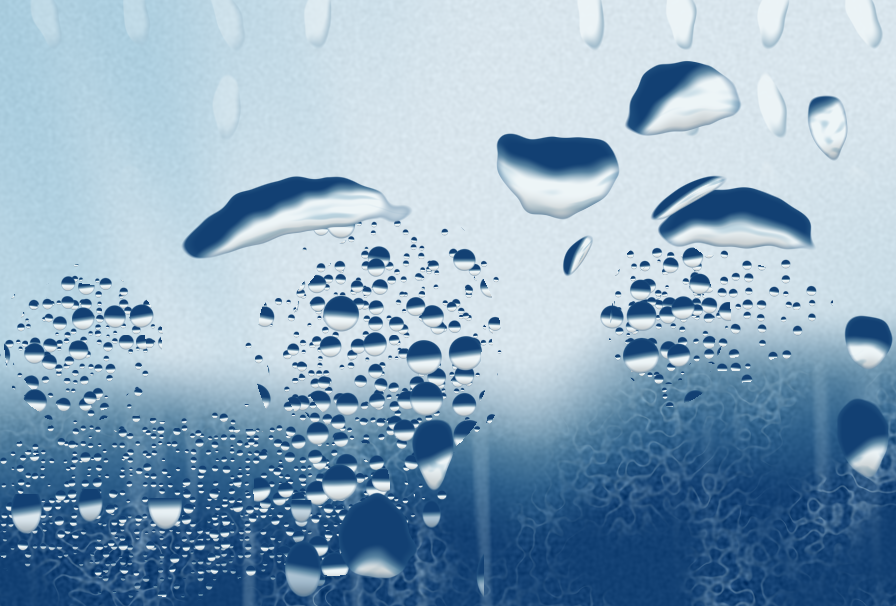
Write a Shadertoy shader that draws this texture.

```glsl
// Water drops and condensation on a cold window, pale above and deep blue below.

const vec3 WHITE = vec3(.93, .96, .97);
const vec3 PALE = vec3(.85, .90, .93);
const vec3 MIST = vec3(.73, .83, .88);
const vec3 SLATE = vec3(.37, .54, .65);
const vec3 STEEL = vec3(.18, .38, .55);
const vec3 NAVY = vec3(.07, .25, .45);

// Large drops: centre and half size, then angle, bend, waterline and tilt
const int POOLS = 11;
const vec4 BOX[POOLS] = vec4[POOLS](
  vec4(.475, .645, .185, .046), vec4(.92, .715, .105, .068),
  vec4(1.125, .835, .095, .058), vec4(1.217, .632, .132, .048),
  vec4(1.135, .677, .068, .016), vec4(.952, .58, .036, .015),
  vec4(1.425, .275, .04, .065), vec4(1.433, .433, .036, .045),
  vec4(.716, .25, .031, .055), vec4(.62, .105, .056, .07),
  vec4(1.367, .79, .03, .052));
const vec4 STYLE[POOLS] = vec4[POOLS](
  vec4(.22, .9, .05, -.65), vec4(-.05, -.5, .05, 0),
  vec4(.25, .4, .15, -.7), vec4(-.03, .7, -.2, 0),
  vec4(.5, .3, 0, -.3), vec4(1, .2, 0, -.4),
  vec4(.1, .1, -.35, -.2), vec4(0, .1, -.1, .2),
  vec4(0, 0, -.25, -.3), vec4(.1, .5, -.55, .1),
  vec4(.2, 0, .65, -.2));

vec2 hash2(vec2 p) {
  vec3 q = fract(p.xyx * vec3(.1031, .1030, .0973));
  q += dot(q, q.yzx + 33.33);
  return fract((q.xx + q.yz) * q.zy);
}

float corner(vec2 id, vec2 offset) {
  return dot(hash2(id) * 2. - 1., offset);
}

float noise(vec2 p) {
  vec2 i = floor(p), f = fract(p), e = vec2(1, 0);
  vec2 u = f * f * (3. - 2. * f);
  return mix(mix(corner(i, f), corner(i + e, f - e), u.x),
    mix(corner(i + e.yx, f - e.yx), corner(i + 1., f - 1.), u.x), u.y);
}

vec2 noise2(vec2 p) { return vec2(noise(p), noise(p + 7.)); }

vec2 rotate(vec2 p, float a) {
  return mat2(cos(a), -sin(a), sin(a), cos(a)) * p;
}

float blob(vec2 p, vec2 centre, vec2 size) {
  return 1. - smoothstep(.6, 1.15, length((p - centre) / size));
}

// Where round beads gather
float clusters(vec2 p) {
  float c = max(blob(p, vec2(.13, .43), vec2(.13)), blob(p, vec2(.63, .43), vec2(.2, .22)));
  c = max(c, blob(p, vec2(1.1, .47), vec2(.1, .13)));
  return max(c, .8 * blob(p, vec2(.55, .19), vec2(.13, .15)));
}

vec3 foggedGlass(vec2 p) {
  float depth = .32 + .09 * smoothstep(.85, 1.15, p.x) + .05 * noise(p * 5.) - p.y;
  float glow = p.x + .25 * noise(rotate(p, .3) * vec2(9, 2)) - .5 * (p.y - .7);
  vec3 col = mix(vec3(.66, .80, .87), PALE, smoothstep(-.2, .75, glow));
  col = mix(col, MIST, .5 * smoothstep(1.1, 1.5, p.x) * smoothstep(.9, .5, p.y));
  col = mix(col, SLATE, smoothstep(-.11, .06, depth));
  col = mix(col, STEEL, smoothstep(0., .13, depth));
  col = mix(col, NAVY, smoothstep(.08, .23, depth));
  // Frost veins, runs and grain
  float vein = 1. - smoothstep(0., .14, abs(noise(p * 42. + .4 * noise2(p * 30.))));
  float patches = smoothstep(-.25, .35, noise(p * 7. + 4.));
  float wet = smoothstep(-.04, .08, depth);
  float run = smoothstep(.12, .5, noise(p * vec2(28, 1.6)));
  col = mix(col, MIST, wet * (.3 * vein * patches + .25 * run));
  float grain = noise(p * 140.) + .6 * noise(p * 75.);
  return col + grain * mix(.035, .13, wet * patches);
}

// The outline of q is the unit circle; the sky shows inverted inside
vec3 paintDrop(vec3 base, vec2 q, float edge, float waterline, float tilt, vec3 light) {
  float d = length(q), h = q.y + tilt * q.x - waterline;
  vec3 body = light * (1. - .18 * smoothstep(.35, 1., -q.y));
  body = mix(body, SLATE, smoothstep(-.2, .1, h));
  body = mix(body, NAVY, smoothstep(0., .32, h));
  body = mix(body, STEEL, .5 * smoothstep(.82, 1.05, d));
  return mix(base, body, 1. - smoothstep(1. - edge, 1. + edge, d));
}

// One jittered bead per cell, kept where chance allows
vec3 paintBeads(vec3 base, vec2 p, float cell, float chance, float width, float pixel) {
  vec2 id = floor(p / cell);
  vec2 h = hash2(id + cell * 900.), k = hash2(id + 57.);
  float r = mix(.2, .42, k.x);
  vec2 q = (fract(p / cell) - .5 - (h - .5) * (1. - 2. * r)) / (r * vec2(width, 1));
  q += .12 * noise(p * 1.2 / cell);
  vec3 light = mix(STEEL, WHITE, smoothstep(-.05, .28, p.y + .1 * k.x));
  vec3 bead = paintDrop(base, q, pixel / (cell * r * width), -.1, .3 * (h.x - .5), light);
  return k.y < chance ? bead : base;
}

// Faint clear smears on the upper pane
vec3 paintSmears(vec3 base, vec2 p, float cell) {
  vec2 h = hash2(floor(p / cell) + 21.);
  vec2 q = rotate(fract(p / cell) - .5, .8 * (h.x - .3)) / vec2(.15, .36);
  q += .45 * noise2(p * 22.);
  float d = length(q);
  float shade = smoothstep(.5, 1., d) * smoothstep(-.2, .8, q.x - q.y);
  float keep = step(h.y, .5) * smoothstep(.68, .8, p.y) * mix(.3, .9, smoothstep(.3, .8, p.x));
  return mix(base, mix(WHITE, SLATE, .6 * shade), keep * (1. - smoothstep(.9, 1.05, d)));
}

vec3 paintPool(vec3 base, vec2 p, vec4 box, vec4 style, float pixel) {
  vec2 q = rotate(p - box.xy, style.x) / box.zw;
  q.y += style.y * (q.x * q.x - .3);
  q.x *= 1. - .35 * q.y * step(box.z, box.w);
  q += .22 * noise2(p * 24.);
  float ripple = noise(q * vec2(1.5, 4) + box.xy * 40.);
  vec3 light = mix(WHITE, MIST, smoothstep(0., .4, ripple));
  return paintDrop(base, q, pixel / min(box.z, box.w), style.z, style.w, light);
}

void mainImage(out vec4 fragColor, in vec2 fragCoord) {
  vec2 p = fragCoord / iResolution.y;
  float pixel = .8 / iResolution.y, gather = clusters(p);
  vec3 col = paintSmears(foggedGlass(p), p, .15);
  // Fine dew, then growing beads, then dark runs at the foot
  float dew = .55 * blob(p, vec2(.3, .17), vec2(.4, .15));
  float spray = .6 * blob(p, vec2(1.2, .49), vec2(.17, .11));
  col = paintBeads(col, p, .013, max(dew, .25 * gather), 1., pixel);
  col = paintBeads(col, p + .31, .021, max(max(.7 * dew, spray), .35 * gather), 1., pixel);
  for (float i = 0.; i < 3.; i++)
    col = paintBeads(col, p + .17 * i, .032 * pow(1.5, i), .42 * gather, 1., pixel);
  float foot = .5 * (1. - smoothstep(.12, .2, p.y)) * (1. - smoothstep(.7, .9, p.x));
  col = paintBeads(col, p, .11, foot, .65, pixel);
  for (int i = 0; i < POOLS; i++)
    col = paintPool(col, p, BOX[i], STYLE[i], pixel);
  fragColor = vec4(clamp(col, 0., 1.), 1);
}
```
